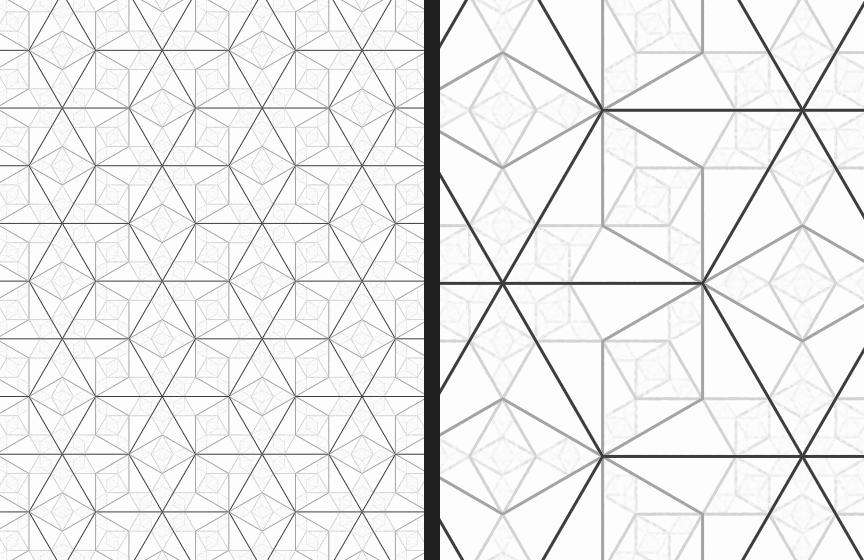
Left: the whole. Right: its middle third, enlarged.
Write a Shadertoy shader that draws this pattern.

```glsl
// Fine ink drawing of a tiling of 60 degree rhombi around six-pointed stars.
// Each rhombus is split again and again into a turned central rhombus and two
// tip rhombi, found by folding; smaller rhombi get fainter, broken lines.

const float SIDE = 0.11897;      // rhombus edge, in canvas heights
const float ROOT3 = 1.7320508;

// Signed offset from the outline of a unit rhombus with its long axis upright
float rhombus(vec2 q) {
    return dot(abs(q), vec2(0.5 * ROOT3, 0.5)) - 0.25 * ROOT3;
}

// Ink of an outline at the given scale
float stroke(float offset, float scale) {
    float dist = abs(offset) * scale * SIDE;
    float coverage = clamp((0.0009 - dist) * iResolution.y + 0.5, 0.0, 1.0);
    return 0.8 * pow(scale, 1.4) * coverage;
}

float hash(vec2 cell) {
    vec3 h = fract(cell.xyx * vec3(0.1031, 0.1030, 0.0973));
    h += dot(h, h.yzx + 33.33);
    return fract((h.x + h.y) * h.z);
}

// Local position inside the rhombus of the tiling that holds p
vec2 tileLocal(vec2 p) {
    vec2 nearest = vec2(9.0);
    for (int k = 0; k < 3; k++) {
        float column = round(p.x / 1.5);
        vec2 q = vec2(p.x - 1.5 * column,
                      mod(p.y - 0.5 * ROOT3 * column, ROOT3) - 0.5 * ROOT3);
        if (rhombus(q) < rhombus(nearest)) nearest = q;
        p = mat2(0.5, 0.5 * ROOT3, -0.5 * ROOT3, 0.5) * p;
    }
    return nearest;
}

void mainImage(out vec4 fragColor, in vec2 fragCoord) {
    vec2 uv = fragCoord / iResolution.y;
    vec2 q = tileLocal((uv - vec2(0.2897, 0.498)) / SIDE);
    float scale = 1.0;
    float ink = stroke(rhombus(q), scale);

    // Descend into the central or tip rhombus; the gaps between stay blank
    for (int level = 0; level < 6 && scale > 0.06; level++) {
        q = abs(q);
        vec2 center = q.yx * ROOT3;
        vec2 tip = (q - vec2(0.0, ROOT3 / 3.0)) * 3.0;
        ink = max(ink, stroke(rhombus(center), scale / ROOT3));
        ink = max(ink, stroke(rhombus(tip), scale / 3.0));
        if (rhombus(center) < 0.0) {
            q = center;
            scale /= ROOT3;
        } else if (rhombus(tip) < 0.0) {
            q = tip;
            scale /= 3.0;
        } else {
            break;
        }
    }

    // Grain breaks up the faintest lines
    float grain = 0.4 + 1.2 * hash(floor(uv * 512.0));
    ink *= mix(grain, 1.0, smoothstep(0.03, 0.2, ink));

    fragColor = vec4(mix(vec3(0.992), vec3(0.05), ink), 1.0);
}
```
